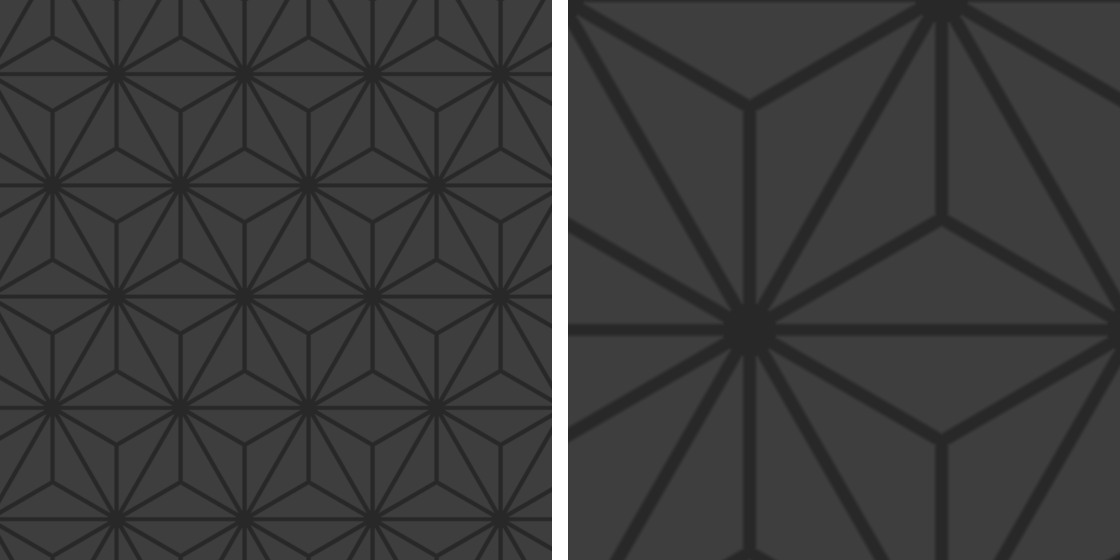
Left, the full canvas; right, a detail of the centre.
Write a Shadertoy shader that draws this pattern.

```glsl
// Asanoha (hemp leaf) lattice: dark lines on charcoal. Each point is folded to
// its nearest node on a triangular grid; twelve rays at 30 degree steps leave
// every node, whose centre is a round knot, and meet to close the leaves.

#define REPEAT vec2(0.2286, 0.3974)   // one column by two rows, in canvas heights
#define NODE vec2(0.4367, 0.4703)     // position of one node, in canvas heights
#define LINE_WIDTH 0.034              // fraction of the node spacing
#define LEVEL_LINE_WIDTH 0.031        // the horizontal lines are a little finer
#define KNOT_RADIUS 0.073             // fraction of the node spacing
#define EDGE_SOFTNESS 0.008           // fraction of the node spacing
#define GROUND_COLOR vec3(0.244)
#define LINE_COLOR vec3(0.156)

const float SQRT3 = 1.7320508;

// Offset from the nearest node of a triangular lattice with unit spacing
vec2 nearestNodeOffset(vec2 p) {
    vec2 cell = vec2(1.0, SQRT3);
    vec2 evenRow = mod(p + 0.5 * cell, cell) - 0.5 * cell;
    vec2 oddRow = mod(p, cell) - 0.5 * cell;
    return dot(evenRow, evenRow) < dot(oddRow, oddRow) ? evenRow : oddRow;
}

// Signed distance to the twelve rays, using quadrant symmetry
float rayDistance(vec2 offset) {
    vec2 q = abs(offset);
    float shallow = abs(0.5 * q.x - 0.5 * SQRT3 * q.y);
    float steep = abs(0.5 * SQRT3 * q.x - 0.5 * q.y);
    float rays = min(q.x, min(shallow, steep)) - 0.5 * LINE_WIDTH;
    return min(rays, q.y - 0.5 * LEVEL_LINE_WIDTH);
}

void mainImage(out vec4 fragColor, in vec2 fragCoord) {
    // Canvas heights to lattice units
    vec2 p = (fragCoord / iResolution.y - NODE) / REPEAT * vec2(1.0, SQRT3);
    float pixel = 1.0 / (iResolution.y * REPEAT.x);

    // Rays joined with the round knot at the node
    vec2 offset = nearestNodeOffset(p);
    float d = min(rayDistance(offset), length(offset) - KNOT_RADIUS);

    // Antialiased coverage
    float soft = max(EDGE_SOFTNESS, 0.75 * pixel);
    float ink = 1.0 - smoothstep(-soft, soft, d);

    fragColor = vec4(mix(GROUND_COLOR, LINE_COLOR, ink), 1.0);
}
```
